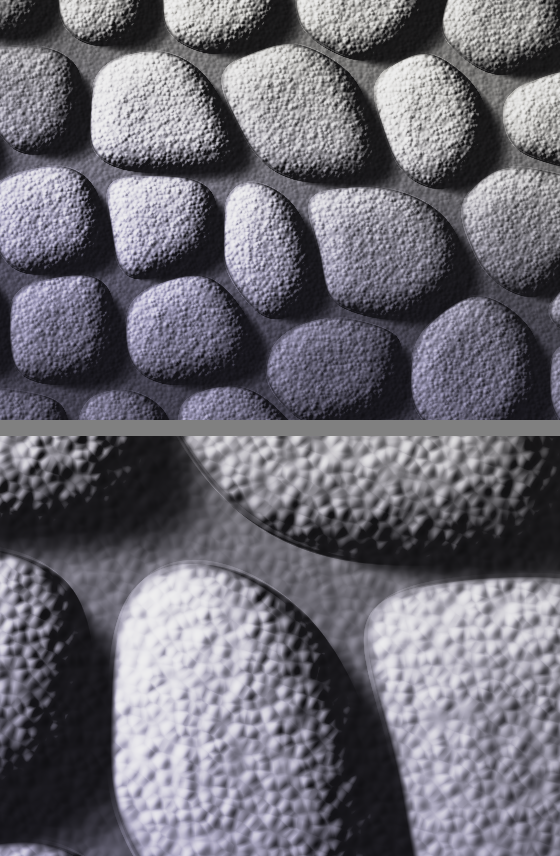
Top, the full canvas; bottom, a detail of the centre.
A Shadertoy shader for this texture:

```glsl
const vec3 TO_LIGHT = vec3(-0.69, 0.43, 0.58);
const vec2 STONES_PER_HEIGHT = vec2(3.6, 3.75);
const vec2 LEAN = vec2(0.77, -0.64);
const vec3 COOL_TINT = vec3(0.94, 0.92, 1.10);
const vec3 WARM_TINT = vec3(1.0, 0.995, 0.97);
const vec3 SHADE = vec3(0.097, 0.095, 0.101);
const float ROUNDING = 0.1;

vec2 hash2(vec2 c) {
    return fract(sin(vec2(dot(c, vec2(127.1, 311.7)), dot(c, vec2(269.5, 183.3)))) * 43758.55);
}

// Staggered, jittered stone centre of a grid cell
vec2 centre(vec2 cell) {
    float stagger = 0.5 * mod(cell.y, 2.0) - 0.25;
    return cell + 0.5 + vec2(stagger, 0.0) + 0.6 * (hash2(cell + 17.0) - 0.5);
}

// Layered sines bend the outlines
vec2 bend(vec2 q) {
    return q + 0.07 * sin(q.yx * 2.3 + vec2(0.4, 2.1)) + 0.012 * sin(q.yx * 6.1 + vec2(3.0, 1.0));
}

// Rounded cellular distance: x = depth inside the stone, yz = its cell
vec3 stone(vec2 q) {
    q = bend(q);
    vec2 base = floor(q), cell = base, own = vec2(0.0);
    float nearest = 1e5;
    for (int j = -1; j <= 1; j++)
    for (int i = -1; i <= 1; i++) {
        vec2 c = base + vec2(i, j);
        vec2 r = centre(c) - q;
        float d = dot(r, r);
        if (d < nearest) { nearest = d; cell = c; own = r; }
    }
    float total = 0.0;
    for (int j = -2; j <= 2; j++)
    for (int i = -2; i <= 2; i++) {
        if (i == 0 && j == 0) continue;
        vec2 r = centre(cell + vec2(i, j)) - q;
        float d = dot(0.5 * (own + r), normalize(r - own));
        total += exp(-d / ROUNDING);
    }
    float inset = mix(0.0, 0.045, hash2(cell).x);
    return vec3(-ROUNDING * log(total) - inset, cell);
}

float dome(float depth) {
    float t = clamp(depth / 0.25, 0.0, 1.0);
    return 0.27 * (sqrt(t * (2.0 - t) + 0.01) - 0.1);
}

float height(vec2 q) {
    return dome(stone(q).x);
}

// Share of light left after nearby stones block it
float sunlight(vec2 q, float h) {
    vec2 dir = normalize(TO_LIGHT.xy);
    float block = 0.0;
    for (int i = 1; i <= 4; i++) {
        float s = 0.08 * float(i);
        block = max(block, height(q + dir * s) - h - 0.5 * s);
    }
    return 1.0 - smoothstep(0.0, 0.1, block);
}

// Cellular bumps of random height
float bumps(vec2 p) {
    vec2 base = floor(p);
    float top = 0.0;
    for (int j = -1; j <= 1; j++)
    for (int i = -1; i <= 1; i++) {
        vec2 c = base + vec2(i, j);
        vec2 r = c + hash2(c) - p;
        float size = 0.3 + 0.7 * hash2(c + 31.0).x;
        top = max(top, size * exp(-2.6 * dot(r, r)));
    }
    return top;
}

// Bumps lit from one side, on a turned grid
float grain(vec2 p, float frequency) {
    mat2 turn = mat2(0.8, 0.6, -0.6, 0.8);
    vec2 g = turn * p * frequency;
    return bumps(g) - bumps(g + 0.6 * (turn * TO_LIGHT.xy));
}

void mainImage(out vec4 fragColor, in vec2 fragCoord) {
    vec2 p = fragCoord / iResolution.y;
    vec2 q = p * STONES_PER_HEIGHT + vec2(5.3, 2.6);
    q -= 0.14 * LEAN * dot(LEAN, q);

    // Relief
    vec3 s = stone(q);
    float h = dome(s.x);
    vec2 e = vec2(0.012, 0.0);
    vec2 slope = vec2(height(q + e) - height(q - e), height(q + e.yx) - height(q - e.yx));
    vec3 normal = normalize(vec3(-slope / (2.0 * e.x), 1.0));
    float onStone = smoothstep(-0.004, 0.022, s.x);

    // Grazing light on rough grain
    float rough = 0.66 * grain(p, 112.0) + 0.42 * grain(p, 56.0);
    float lambert = dot(normal, TO_LIGHT) + rough * mix(0.35, 0.85, onStone);
    float lit = max(lambert, 0.0) * sunlight(q, h);

    // Brighter and warmer toward the upper right
    float exposure = mix(0.5, 1.05, smoothstep(0.12, 0.72, p.y + 0.06 * sin(p.x * 4.0)));
    exposure *= mix(0.72, 1.0, smoothstep(0.0, 0.4, p.x + 0.4 * (1.0 - p.y)));
    vec3 tint = mix(COOL_TINT, WARM_TINT, smoothstep(0.3, 1.15, p.y + 0.3 * p.x));
    float albedo = mix(0.6, 1.0 + 0.3 * (hash2(s.yz + 5.0).y - 0.5), onStone);

    // Soft highlight shoulder
    vec3 color = tint * (SHADE * (1.0 + 0.6 * rough) + albedo * exposure * lit);
    vec3 over = max(color - 0.7, 0.0);
    color = min(color, 0.7) + 0.24 * (1.0 - exp(-over / 0.24));
    fragColor = vec4(clamp(color, 0.0, 1.0), 1.0);
}
```
